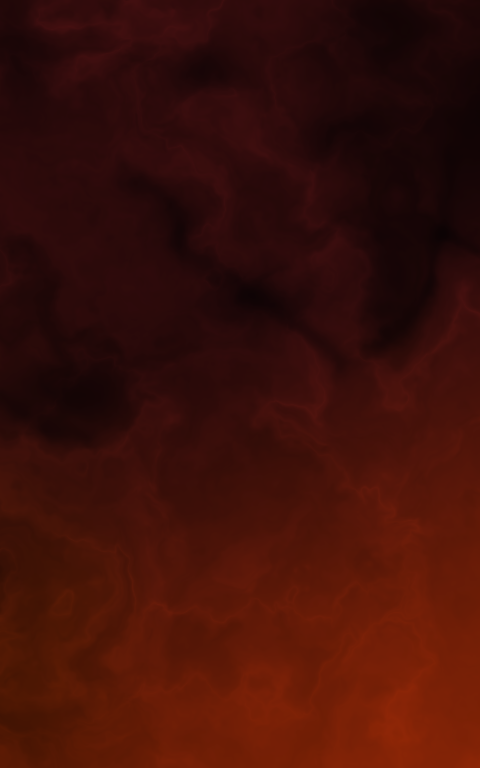
A WebGL 2 fragment shader for this background:

```glsl
#version 300 es
precision highp float;
// Smouldering smoke: ember glow rising from the lower right into dark, veined clouds.

uniform vec2 u_resolution;
out vec4 fragColor;

const vec3 DUSK   = vec3(0.185, 0.042, 0.044);
const vec3 EMBER  = vec3(0.505, 0.135, 0.022);
const vec3 OLIVE  = vec3(0.220, 0.075, 0.000);
const vec3 SOOT   = vec3(0.035, 0.008, 0.014);
const float ASPECT = 1.6;        // layout height, with width = 1
const float GLOW_TILT = 0.24;    // how far the glow climbs to the right
const float GLOW_TOP = 0.62;
const float WARP = 0.13;
const float VEIN_WIDTH = 0.022;

// Soot clouds: centre, radii
const int CLOUDS = 8;
const vec4 CLOUD[CLOUDS] = vec4[](
  vec4(0.04, 1.47, 0.08, 0.12), vec4(0.78, 1.04, 0.07, 0.11),
  vec4(0.73, 1.33, 0.10, 0.07), vec4(0.99, 1.37, 0.11, 0.20),
  vec4(0.16, 0.79, 0.13, 0.06), vec4(0.43, 1.46, 0.08, 0.07),
  vec4(0.76, 1.52, 0.13, 0.09), vec4(0.53, 0.98, 0.12, 0.06));

// Dark veins: start, end
const int VEINS = 8;
const vec4 VEIN[VEINS] = vec4[](
  vec4(0.27, 1.22, 0.37, 1.10), vec4(0.37, 1.10, 0.52, 0.99),
  vec4(0.52, 0.99, 0.71, 0.86), vec4(0.79, 0.93, 0.89, 1.00),
  vec4(0.89, 1.00, 0.92, 1.12), vec4(0.92, 1.12, 1.02, 1.08),
  vec4(0.92, 1.12, 0.93, 1.28), vec4(0.00, 0.77, 0.17, 0.70));

float hash(vec2 p) {
  vec3 q = fract(p.xyx * 0.1031);
  q += dot(q, q.yzx + 33.33);
  return fract((q.x + q.y) * q.z);
}

float noise(vec2 p) {
  vec2 i = floor(p), f = fract(p);
  f = f * f * f * (f * (f * 6.0 - 15.0) + 10.0);
  return mix(mix(hash(i), hash(i + vec2(1, 0)), f.x),
             mix(hash(i + vec2(0, 1)), hash(i + vec2(1, 1)), f.x), f.y);
}

float fbm(vec2 p) {
  float sum = 0.0, amp = 0.5;
  for (int i = 0; i < 5; i++) {
    sum += amp * noise(p);
    p = mat2(1.6, 1.2, -1.2, 1.6) * p + 7.3;
    amp *= 0.5;
  }
  return sum / 0.97;
}

float segmentDistance(vec2 p, vec2 a, vec2 b) {
  vec2 ab = b - a;
  return length(p - a - ab * clamp(dot(p - a, ab) / dot(ab, ab), 0.0, 1.0));
}

float blob(vec2 p, vec4 shape) {
  vec2 d = (p - shape.xy) / shape.zw;
  return exp(-dot(d, d));
}

void main() {
  vec2 uv = gl_FragCoord.xy / u_resolution;
  vec2 p = uv * vec2(1.0, ASPECT);

  // Turbulent displacement shared by all layers
  vec2 swirl = vec2(fbm(p * 5.0 + 3.0), fbm(p * 5.0 + 41.0)) - 0.5;
  vec2 q = p + WARP * swirl;
  float smoke = fbm(q * 3.5 + swirl * 1.8 + 17.0);
  float wisps = 1.0 - abs(2.0 * fbm(q * 4.0 + swirl + 63.0) - 1.0);

  // Ember glow and olive shade at the lower left
  float level = uv.y - GLOW_TILT * (uv.x - 0.5) + 0.10 * (smoke - 0.5);
  float heat = 1.0 - smoothstep(-0.1, GLOW_TOP, level);
  vec3 color = mix(DUSK, EMBER, heat);
  color = mix(color, OLIVE, 0.65 * blob(q, vec4(0.04, 0.24, 0.23, 0.42)));

  // Smoke contrast is strongest in the cool upper part
  float contrast = mix(1.1, 0.35, heat);
  color *= 1.0 + contrast * (smoke - 0.5);
  color *= 1.0 + 0.25 * contrast * (pow(wisps, 6.0) - 0.4);

  // Soot clouds and veins
  float clear = 1.0;
  for (int i = 0; i < CLOUDS; i++)
    clear *= 1.0 - 0.62 * blob(q, CLOUD[i]);
  for (int i = 0; i < VEINS; i++) {
    float d = segmentDistance(q, VEIN[i].xy, VEIN[i].zw) / VEIN_WIDTH;
    clear *= 1.0 - 0.33 * exp(-d * d) - 0.12 * exp(-d * d * 0.1);
  }
  color = mix(SOOT, color, clear);

  // Gentle fall-off toward the upper right
  color *= 1.0 - 0.3 * smoothstep(0.5, 1.0, uv.x) * smoothstep(0.6, 0.9, uv.y);
  fragColor = vec4(color, 1.0);
}
```
